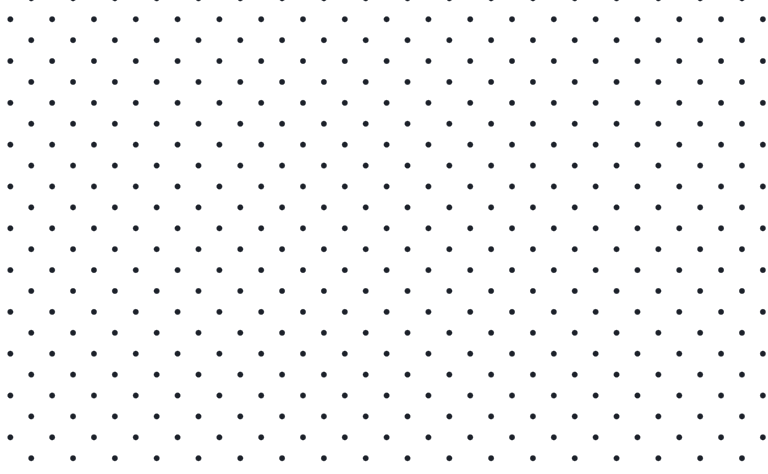
This pattern is drawn by a Shadertoy shader. Its source:

```glsl
// Small ink-navy pin dots on white, set in a staggered (half-drop) grid.
// Two square lattices, offset by half a cell, are joined by their distance
// functions; every length is a fraction of the canvas height.

const vec3 PAPER = vec3(1.0);
const vec3 INK = vec3(0.11, 0.13, 0.165);

const float PERIOD = 0.0882;               // spacing of dots within a row
const float DOT_RADIUS = 0.0060;
const vec2 ANCHOR = vec2(0.0055, 0.0184);  // one dot, relative to the center

// Distance to the nearest disc of a square lattice with a disc at the origin.
float latticeDots(vec2 p, float period, float radius) {
    vec2 cell = (fract(p / period + 0.5) - 0.5) * period;
    return length(cell) - radius;
}

// The lattice joined with a copy moved by half a cell both ways.
float staggeredDots(vec2 p, float period, float radius) {
    return min(latticeDots(p, period, radius),
               latticeDots(p - 0.5 * period, period, radius));
}

// Coverage of a shape, smoothed over the given edge width.
float coverage(float dist, float edge) {
    return clamp(0.5 - dist / edge, 0.0, 1.0);
}

void mainImage(out vec4 fragColor, in vec2 fragCoord) {
    vec2 p = (fragCoord - 0.5 * iResolution.xy) / iResolution.y;
    float edge = 1.25 / iResolution.y;

    float dist = staggeredDots(p - ANCHOR, PERIOD, DOT_RADIUS);
    fragColor = vec4(mix(PAPER, INK, coverage(dist, edge)), 1.0);
}
```
